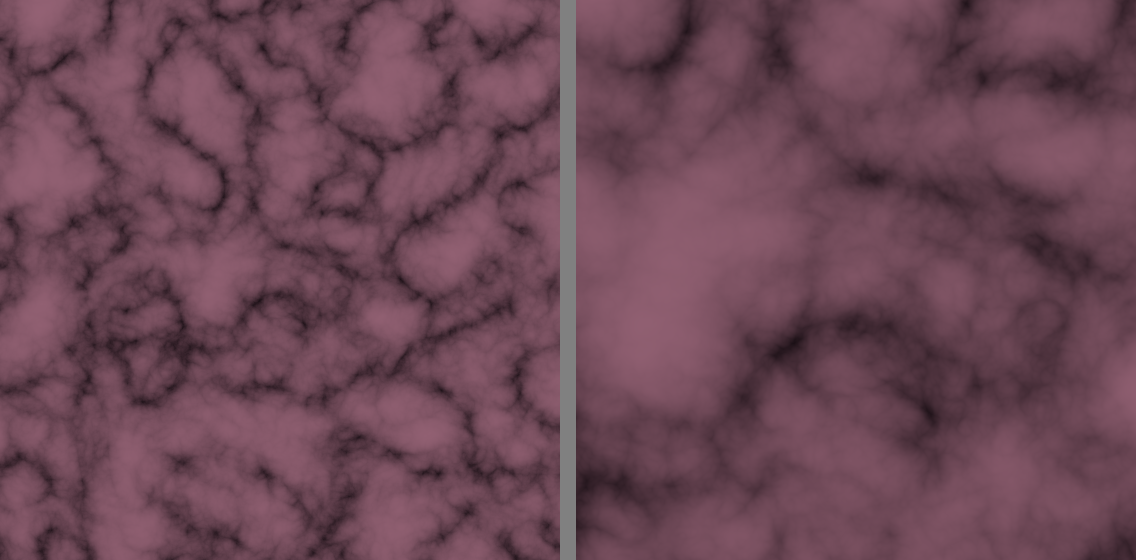
Left, the full canvas; right, a detail of the centre.
Give the GLSL for this texture, as a Shadertoy shader.

```glsl
const float BASE_CELLS = 6.5;      // noise cells across the canvas height
const int   OCTAVES = 6;
const float GAIN = 0.5;            // amplitude ratio between octaves
const float DENSITY = 3.7;         // how quickly the veins fade to flesh
const vec3  VEIN_COLOR  = vec3(0.080, 0.045, 0.065);
const vec3  FLESH_COLOR = vec3(0.590, 0.390, 0.463);
const mat2  OCTAVE_TURN = mat2(1.6, 1.2, -1.2, 1.6); // rotate and double
const vec2  OCTAVE_SHIFT = vec2(17.3, 9.7);
const float TAU = 6.2831853;

// Integer hash of a lattice point, from 0 to 1
float hash(ivec2 cell, int seed) {
    uint h = uint(cell.x) * 1597334673u
           ^ uint(cell.y) * 3812015801u
           ^ uint(seed) * 2798796415u;
    h = (h ^ (h >> 16)) * 2146121005u;
    h = (h ^ (h >> 15)) * 2221713035u;
    h ^= h >> 16;
    return float(h >> 8) / 16777216.0;
}

// Slope contribution of one lattice corner
float cornerSlope(ivec2 cell, ivec2 corner, vec2 local, int seed) {
    float angle = TAU * hash(cell + corner, seed);
    return dot(vec2(cos(angle), sin(angle)), local - vec2(corner));
}

float gradientNoise(vec2 p, int seed) {
    ivec2 cell = ivec2(floor(p));
    vec2 f = fract(p);
    vec2 fade = f * f * f * (f * (f * 6.0 - 15.0) + 10.0);
    float bottom = mix(cornerSlope(cell, ivec2(0, 0), f, seed),
                       cornerSlope(cell, ivec2(1, 0), f, seed), fade.x);
    float top = mix(cornerSlope(cell, ivec2(0, 1), f, seed),
                    cornerSlope(cell, ivec2(1, 1), f, seed), fade.x);
    return mix(bottom, top, fade.y);
}

// Folded noise: creases along the zero lines become veins
float turbulence(vec2 p) {
    float sum = 0.0;
    float amplitude = 1.0;
    for (int i = 0; i < OCTAVES; i++) {
        sum += amplitude * abs(gradientNoise(p, i + 1));
        p = OCTAVE_TURN * p + OCTAVE_SHIFT;
        amplitude *= GAIN;
    }
    return sum;
}

void mainImage(out vec4 fragColor, in vec2 fragCoord) {
    vec2 uv = fragCoord / iResolution.y;

    // Saturating response keeps the flesh even and the veins deep
    float flesh = 1.0 - exp(-DENSITY * turbulence(uv * BASE_CELLS));
    fragColor = vec4(mix(VEIN_COLOR, FLESH_COLOR, flesh), 1.0);
}
```
